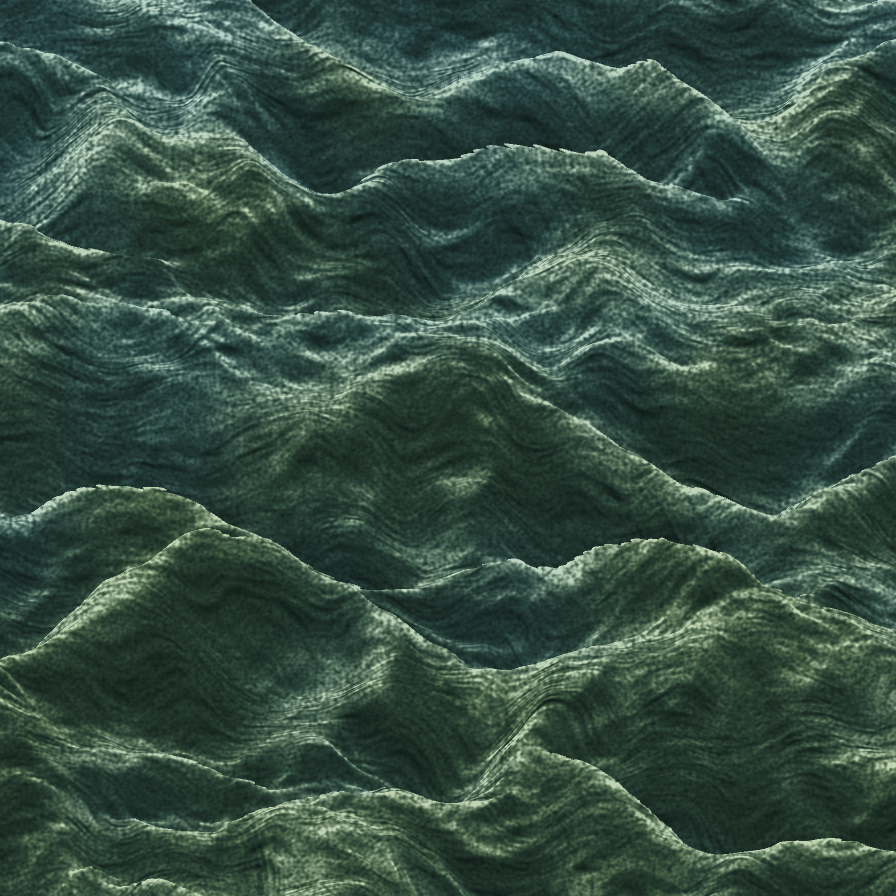
This texture is drawn by a Shadertoy shader. Its source:

```glsl
// Misty moss-green mountain folds seen obliquely and lit from behind.
// Each pixel marches over a ridged height field to its nearest visible ground,
// then backlight, glowing crests, draped folds and grain set a tone for a ramp.

const float HIGHEST = 0.25;   // bounds of the terrain height
const float LOWEST = -0.18;
const int MARCH_STEPS = 56;

const vec3 NIGHT = vec3(0.050, 0.095, 0.085);
const vec3 DARK  = vec3(0.100, 0.170, 0.150);
const vec3 DEEP  = vec3(0.160, 0.260, 0.235);
const vec3 MID   = vec3(0.265, 0.380, 0.330);
const vec3 PALE  = vec3(0.450, 0.560, 0.490);
const vec3 GLINT = vec3(0.740, 0.830, 0.750);
const vec3 MIST_TINT = vec3(-0.018, 0.000, 0.042);
const vec3 MOSS_TINT = vec3(0.020, 0.006, -0.048);

// Gradient noise, about -0.7 to 0.7
vec2 gradientAt(vec2 cell) {
    vec3 h = fract(cell.xyx * vec3(0.1031, 0.1030, 0.0973));
    h += dot(h, h.yzx + 33.33);
    return 2.0 * fract((h.xx + h.yz) * h.zy) - 1.0;
}

float gradientNoise(vec2 p) {
    vec2 cell = floor(p), f = p - cell;
    vec2 w = f * f * f * (f * (f * 6.0 - 15.0) + 10.0);
    vec2 r = vec2(1.0, 0.0), u = vec2(0.0, 1.0);
    float a = dot(gradientAt(cell), f);
    float b = dot(gradientAt(cell + r), f - r);
    float c = dot(gradientAt(cell + u), f - u);
    float d = dot(gradientAt(cell + 1.0), f - 1.0);
    return mix(mix(a, b, w.x), mix(c, d, w.x), w.y);
}

// Noise folded into crests of height 1, rounded by softness
float ridge(vec2 p, float softness) {
    float n = gradientNoise(p);
    return 1.0 - 2.0 * sqrt(n * n + softness * softness);
}

// Height over the ground plane: x across, y away from the viewer
float landform(vec2 ground) {
    vec2 q = (ground + vec2(3.7, 1.3)) * vec2(3.6, 7.2);
    q.y += 1.1 * ground.x;
    q.y += 0.7 * gradientNoise(q * 0.7 + 7.3);
    float broad = gradientNoise(q * 0.8 + 13.6);
    float crest = ridge(q + 31.2, 0.06);
    float spur = ridge(q * 2.3 + 5.8, 0.06);
    float rib = ridge(q * 5.1 + 22.9, 0.06);
    return 0.12 * broad + 0.115 * crest + 0.027 * spur + 0.007 * rib;
}

// Depth of the nearest ground that projects onto the canvas point
float visibleDepth(vec2 uv) {
    float stride = (HIGHEST - LOWEST) / float(MARCH_STEPS);
    float z = uv.y - HIGHEST;
    for (int i = 0; i < MARCH_STEPS; i++) {
        if (z + landform(vec2(uv.x, z)) >= uv.y) break;
        z += stride;
    }
    float near = z - stride, far = z;
    for (int i = 0; i < 6; i++) {
        float middle = 0.5 * (near + far);
        if (middle + landform(vec2(uv.x, middle)) >= uv.y) far = middle;
        else near = middle;
    }
    return far;
}

// Stringy creases in three octaves
float creases(vec2 p) {
    float sum = 0.0, weight = 0.5;
    for (int i = 0; i < 3; i++) {
        sum += weight * ridge(p, 0.04);
        p = vec2(1.9 * p.x, 2.0 * p.y + 0.5 * p.x) + 9.7;
        weight *= 0.6;
    }
    return sum;
}

// How far the ground rises above its surroundings, front and back
float prominence(vec2 ground, float height, float reach) {
    vec2 away = vec2(0.0, reach);
    return height - 0.5 * (landform(ground + away) + landform(ground - away));
}

float ramp(float from, float to, float t) {
    return clamp((t - from) / (to - from), 0.0, 1.0);
}

vec3 toneColor(float tone, float moss) {
    vec3 color = mix(NIGHT, DARK, ramp(0.0, 0.12, tone));
    color = mix(color, DEEP, ramp(0.12, 0.30, tone));
    color = mix(color, MID, ramp(0.30, 0.50, tone));
    color = mix(color, PALE, ramp(0.50, 0.75, tone));
    color = mix(color, GLINT, ramp(0.75, 1.10, tone));
    return color + mix(MIST_TINT, MOSS_TINT, moss) * ramp(0.0, 0.45, tone);
}

vec3 shade(vec2 uv) {
    vec2 ground = vec2(uv.x, visibleDepth(uv));
    float height = landform(ground);
    float e = 0.003;
    float slopeX = (landform(ground + vec2(e, 0.0)) - height) / e;
    float slopeZ = (landform(ground + vec2(0.0, e)) - height) / e;

    // Low sun behind the hills, dim valleys, glowing crests and silhouettes
    vec3 normal = normalize(vec3(-slopeX, 1.0, -slopeZ));
    float sun = smoothstep(-0.5, 1.0, dot(normal, vec3(-0.35, 0.5, 0.8)));
    float openness = mix(0.45, 1.15, smoothstep(-0.04, 0.14, height));
    float facing = max(1.0 + slopeZ, 0.0);
    float rim = exp(-2.2 * facing);
    float crown = smoothstep(0.004, 0.045, prominence(ground, height, 0.03));
    float tone = 0.12 + 0.05 * uv.y;
    tone += openness * (0.36 * sun + 0.45 * rim) + 0.24 * crown;

    // Creases drape along the crests; gullies run down the slopes
    vec2 drape = vec2(9.0 * uv.x, 40.0 * (ground.y + 0.4 * height));
    drape.y += 2.2 * gradientNoise(ground * vec2(9.0, 14.0) + 2.4);
    float fold = creases(drape);
    float relief = fold - creases(drape + vec2(0.0, 0.12));
    float clarity = mix(0.5, 1.0, smoothstep(0.0, 0.6, facing));
    vec2 fall = vec2(22.0 * uv.x + 30.0 * height, 7.0 * ground.y);
    float gully = gradientNoise(fall);
    float rill = ridge(fall * vec2(3.0, 1.5) + 8.2, 0.05) - 0.5;
    float steep = smoothstep(0.3, 1.2, abs(slopeX));
    tone *= 1.0 + clarity * (2.2 * relief + 0.5 * (fold - 0.5))
          + 0.45 * gully + 0.5 * steep * rill;

    // Fine woolly grain
    float grain = 0.6 * gradientNoise(uv * vec2(125.0, 150.0))
                + 1.1 * gradientNoise(uv * vec2(220.0, 250.0) + 4.1);
    tone = max(tone, 0.03) * (1.0 + 0.75 * grain);

    float patches = gradientNoise(ground * vec2(5.0, 8.0) + 17.5);
    float moss = 0.70 - 0.6 * uv.y + 3.0 * (height - 0.05) + 0.7 * patches;
    return toneColor(max(tone, 0.0), smoothstep(0.0, 1.0, moss));
}

void mainImage(out vec4 fragColor, in vec2 fragCoord) {
    // Two diagonal samples smooth the silhouettes
    vec2 offset = vec2(0.2, 0.25);
    vec3 color = shade((fragCoord + offset) / iResolution.y)
               + shade((fragCoord - offset) / iResolution.y);
    fragColor = vec4(0.5 * color, 1.0);
}
```
